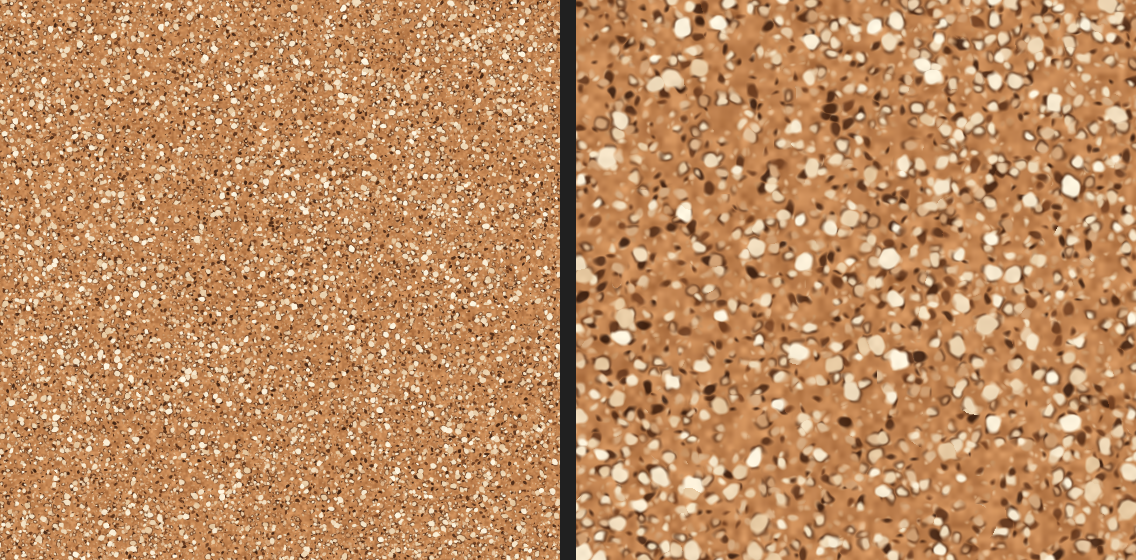
Left: the whole. Right: its middle third, enlarged.
Write a WebGL 2 fragment shader that draws this texture.

```glsl
#version 300 es
precision highp float;
// Coarse sandy granules: a mottled orange ground, dark brown pits,
// and three sizes of pale rounded grains. Each set is scattered on a
// jittered grid, and shaded at its rim before the grains are laid on top.

uniform vec2 u_resolution;
out vec4 fragColor;

// Integer hash giving three values from 0 to 1.
vec3 hash3(vec2 cell, float seed) {
  uvec3 v = uvec3(ivec3(vec3(cell, seed))) * 1664525u + 1013904223u;
  v.x += v.y * v.z; v.y += v.z * v.x; v.z += v.x * v.y;
  v ^= v >> 16u;
  v.x += v.y * v.z; v.y += v.z * v.x; v.z += v.x * v.y;
  return vec3(v >> 8u) / 16777216.0;
}

// Smooth value noise, three independent channels.
vec3 noise3(vec2 p, float seed) {
  vec2 cell = floor(p), f = fract(p);
  f = f * f * (3.0 - 2.0 * f);
  vec3 low = mix(hash3(cell, seed), hash3(cell + vec2(1, 0), seed), f.x);
  vec3 high = mix(hash3(cell + vec2(0, 1), seed), hash3(cell + 1.0, seed), f.x);
  return mix(low, high, f.y);
}

// Nearest scattered grain: x is its signed distance, y its tone.
vec2 grains(vec2 p, float cells, float share, vec2 radii, float stretch, float seed) {
  vec2 home = floor(p * cells);
  vec2 nearest = vec2(1.0, 0.0);
  for (int y = -1; y <= 1; y++) {
    for (int x = -1; x <= 1; x++) {
      vec2 cell = home + vec2(x, y);
      vec3 place = hash3(cell, seed);
      vec3 look = hash3(cell, seed + 1.0);
      if (place.z > share) continue;
      vec2 offset = p - (cell + 0.1 + 0.8 * place.xy) / cells;
      float angle = 3.14159 * look.x;
      vec2 axis = vec2(cos(angle), sin(angle));
      offset = vec2(dot(offset, axis), dot(offset, vec2(-axis.y, axis.x)));
      offset *= vec2(1.0 / stretch, stretch);
      float d = length(offset) - mix(radii.x, radii.y, look.y * look.y);
      if (d < nearest.x) nearest = vec2(d, look.z);
    }
  }
  return nearest;
}

float cover(float d) {
  return smoothstep(0.0013, -0.0013, d);
}

void main() {
  vec2 p = gl_FragCoord.xy / u_resolution.y;

  // Slight warp makes the outlines lumpy; drift varies the density.
  vec2 q = p + 0.0022 * (noise3(p * 230.0, 1.0).xy - 0.5);
  float drift = 0.7 + 0.6 * noise3(p * 14.0, 2.0).x;

  vec2 pit = grains(q, 120.0, 0.42, vec2(0.0011, 0.0036), 1.25, 10.0);
  vec2 fine = grains(q, 200.0, 0.42 * drift, vec2(0.0009, 0.0021), 1.1, 20.0);
  vec2 medium = grains(q, 130.0, 0.40 * drift, vec2(0.0016, 0.0036), 1.12, 30.0);
  vec2 large = grains(q, 85.0, 0.34 * drift, vec2(0.0025, 0.0060), 1.1, 40.0);

  // Mottled ground
  vec3 mottle = noise3(p * 240.0, 3.0);
  float shade = 0.65 * mottle.x + 0.35 * noise3(p * 110.0, 4.0).x;
  vec3 color = mix(vec3(0.65, 0.41, 0.23), vec3(0.87, 0.62, 0.40), shade);

  // Fine grains, then pits
  color = mix(color, mix(vec3(0.77, 0.56, 0.37), vec3(0.91, 0.75, 0.58), fine.y), cover(fine.x));
  color = mix(color, mix(vec3(0.20, 0.10, 0.05), vec3(0.48, 0.27, 0.14), pit.y), 0.9 * cover(pit.x));

  // Broken shadow around the larger grains
  float rim = smoothstep(0.0032, 0.0, min(medium.x, large.x));
  float patchy = smoothstep(0.45, 0.8, noise3(p * 150.0, 5.0).y);
  color = mix(color, vec3(0.27, 0.14, 0.07), 0.65 * rim * patchy);

  // Medium and large pale grains
  color = mix(color, mix(vec3(0.80, 0.60, 0.42), vec3(0.97, 0.91, 0.79), medium.y), cover(medium.x));
  color = mix(color, mix(vec3(0.90, 0.78, 0.62), vec3(1.0, 0.97, 0.89), large.y), cover(large.x));

  fragColor = vec4(color + 0.05 * (mottle.z - 0.5), 1.0);
}
```
